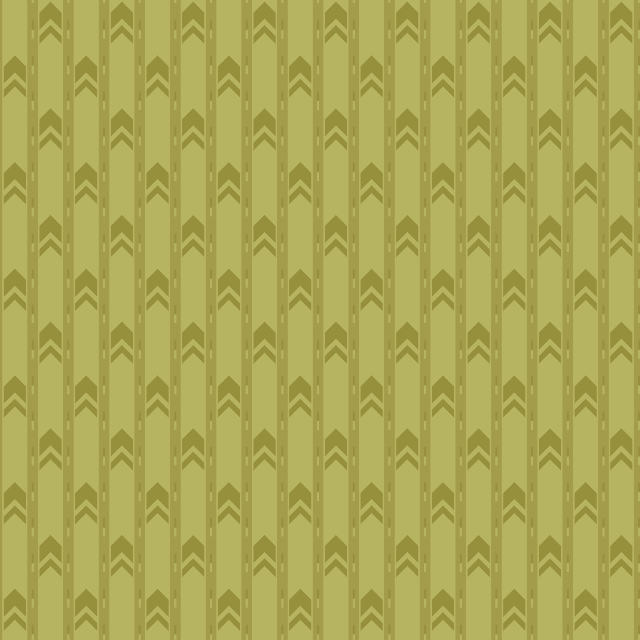
Give the GLSL for this pattern, as a three.js fragment shader.

```glsl
// Vertical olive stripes with stitched dashes, and staggered columns of notched arrows.
#define COLUMNS 17.94
#define ROWS 6.0
#define DASHES 18.0
#define FIRST_COLUMN 0.0232
#define STRIPE_WIDTH 0.0165
#define ARROW_WIDTH 0.0345
#define ARROW_SLOPE 1.0
#define SOFTNESS 0.0016
#define GROUND_COLOR vec3(0.715, 0.702, 0.380)
#define STRIPE_COLOR vec3(0.640, 0.610, 0.290)
#define ARROW_COLOR vec3(0.590, 0.560, 0.235)

varying vec2 vUv;

// Soft step centred on an edge.
float rise(float edge, float v) {
  return smoothstep(edge - 0.5 * SOFTNESS, edge + 0.5 * SOFTNESS, v);
}

// Coverage of the interval from lo to hi.
float band(float lo, float hi, float v) {
  return rise(lo, v) - rise(hi, v);
}

// Solid arrowhead with a thinner chevron below; q.y runs down from the tip.
float arrow(vec2 q) {
  float depth = q.y - ARROW_SLOPE * abs(q.x);
  float body = band(0.0, 0.0265, depth);
  float chevron = band(0.0365, 0.0485, depth);
  float sides = 1.0 - rise(0.5 * ARROW_WIDTH, abs(q.x));
  return (body + chevron) * sides;
}

// Short upright dash of the given width and vertical extent.
float dash(vec2 q, float width, float top, float bottom) {
  return band(-0.5 * width, 0.5 * width, q.x) * band(top, bottom, q.y);
}

void main() {
  float across = vUv.x - FIRST_COLUMN;
  float down = 1.0 - vUv.y;

  // Arrow cell: neighbouring columns are staggered by half a row.
  float column = floor(across * COLUMNS + 0.5);
  float odd = mod(column, 2.0);
  float tip = mix(0.0866, 0.0026, odd);
  float margin = 0.02;
  vec2 arrowPos = vec2(across - column / COLUMNS,
                       mod(down - tip + margin, 1.0 / ROWS) - margin);

  // Stripe cell: stripes run midway between the arrow columns.
  float stripeX = (fract(across * COLUMNS) - 0.5) / COLUMNS;
  vec2 stripePos = vec2(stripeX, mod(down - 0.0260, 1.0 / DASHES));

  vec3 color = GROUND_COLOR;
  color = mix(color, STRIPE_COLOR, 1.0 - rise(0.5 * STRIPE_WIDTH, abs(stripeX)));

  // Each dark dash is followed by a light one.
  color = mix(color, ARROW_COLOR, dash(stripePos, 0.0030, 0.0060, 0.0200));
  color = mix(color, GROUND_COLOR, dash(stripePos, 0.0034, 0.0210, 0.0345));

  color = mix(color, ARROW_COLOR, arrow(arrowPos));
  gl_FragColor = vec4(color, 1.0);
}
```
